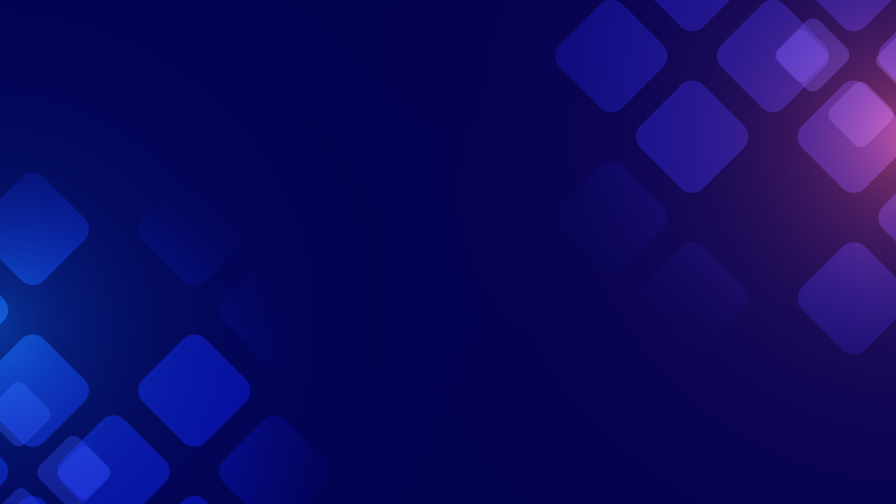
This background is drawn by a Shadertoy shader. Its source:

```glsl
// Two clusters of translucent rounded diamonds on deep navy: blue at lower left,
// violet and pink at upper right. Each cluster is a diagonal lattice that fades
// with distance, lit by a soft glow at the canvas edge, with small accents on top.

const vec3 NAVY = vec3(0.008, 0.004, 0.315);
const float STEP = 0.1603;       // half the diagonal of a lattice cell
const float TILE_SIZE = 0.088;   // half side of a lattice tile

struct Cluster {
    vec2 origin;     // centre of lattice cell (0, 0)
    vec2 hole;       // lattice cell left empty
    vec2 middle;     // point around which tiles are visible
    vec2 reach;      // distances where the fade starts and ends
    vec2 light;      // centre of the glow
    vec3 glow;       // light added to the background
    float falloff;   // decay rate of the glow
    vec3 cool;       // tile colour far from the light
    vec3 warm;       // tile colour at the light
    float opacity;
};

// Coverage of a diamond with rounded corners
float diamond(vec2 p, float size, float pixel) {
    float radius = 0.36 * size;
    vec2 q = abs(vec2(p.x + p.y, p.x - p.y)) * inversesqrt(2.0) - size + radius;
    float d = length(max(q, 0.0)) + min(max(q.x, q.y), 0.0) - radius;
    return 1.0 - smoothstep(-pixel, pixel, d);
}

vec3 glowAt(vec2 p, Cluster c) {
    return c.glow * exp(-c.falloff * distance(p, c.light));
}

vec3 tintAt(vec2 p, Cluster c) {
    return mix(c.cool, c.warm, exp(-4.0 * distance(p, c.light)));
}

// Opacity of the lattice tile nearest to p
float latticeTiles(vec2 p, Cluster c, float pixel) {
    vec2 q = p - c.origin;
    vec2 cell = floor(vec2(q.x + q.y, q.x - q.y) / (2.0 * STEP) + 0.5);
    vec2 centre = c.origin + STEP * vec2(cell.x + cell.y, cell.x - cell.y);
    float d = mix(distance(centre, c.middle), distance(p, c.middle), 0.3);
    float fade = 1.0 - smoothstep(c.reach.x, c.reach.y, d);
    float present = step(0.5, distance(cell, c.hole));
    return c.opacity * fade * present * diamond(p - centre, TILE_SIZE, pixel);
}

// Small overlapping diamonds: centre and size in each entry
vec3 addAccents(vec3 color, vec2 p, Cluster c, vec3 accents[4], float pixel) {
    vec3 bright = tintAt(p, c) + 0.12;
    for (int i = 0; i < 4; i++) {
        float cover = diamond(p - accents[i].xy, accents[i].z, pixel);
        color = mix(color, bright, 0.38 * cover);
    }
    return color;
}

vec3 addTiles(vec3 color, vec2 p, Cluster c, float pixel) {
    return mix(color, tintAt(p, c), latticeTiles(p, c, pixel));
}

void mainImage(out vec4 fragColor, in vec2 fragCoord) {
    vec2 p = fragCoord / iResolution.y;
    float pixel = 0.8 / iResolution.y;

    Cluster blue = Cluster(
        vec2(0.065, 0.225), vec2(1.0, 0.0), vec2(0.139, 0.167), vec2(0.33, 0.48),
        vec2(-0.02, 0.35), vec3(0.03, 0.22, 0.32), 5.0,
        vec3(0.03, 0.03, 0.75), vec3(0.10, 0.50, 1.0), 0.65);
    Cluster pink = Cluster(
        vec2(1.213, 0.889), vec2(0.0, 2.0), vec2(1.69, 0.907), vec2(0.44, 0.637),
        vec2(1.82, 0.73), vec3(0.65, 0.25, 0.15), 4.5,
        vec3(0.05, 0.08, 0.75), vec3(0.95, 0.45, 0.85), 0.52);

    vec3 blueAccents[4] = vec3[4](
        vec3(0.037, 0.178, 0.050), vec3(0.146, 0.0625, 0.057),
        vec3(0.167, 0.0625, 0.041), vec3(0.042, -0.02, 0.041));
    vec3 pinkAccents[4] = vec3[4](
        vec3(1.613, 0.891, 0.057), vec3(1.590, 0.889, 0.041),
        vec3(1.708, 0.773, 0.051), vec3(1.79, 0.88, 0.041));

    // Background, then lattice tiles, then accents
    vec3 color = NAVY + glowAt(p, blue) + glowAt(p, pink);
    color = addTiles(color, p, blue, pixel);
    color = addTiles(color, p, pink, pixel);
    color = addAccents(color, p, blue, blueAccents, pixel);
    color = addAccents(color, p, pink, pinkAccents, pixel);

    fragColor = vec4(clamp(color, 0.0, 1.0), 1.0);
}
```
